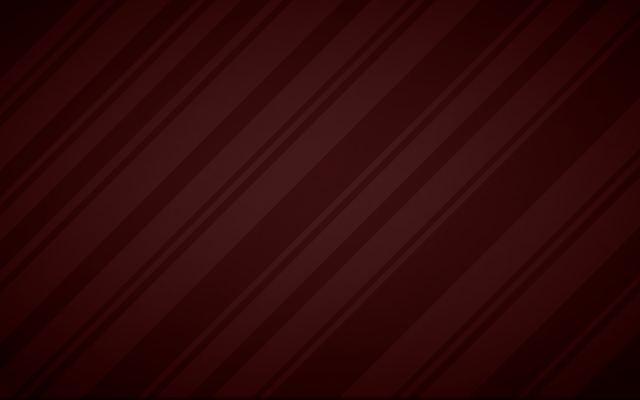
A WebGL 1 fragment shader for this background:

```glsl
precision mediump float;
// Deep red backdrop of diagonal ribbons, lit by a soft glow near the centre.
// Each ribbon is a light band cut by one or two thin grooves; a single tone
// value (glow + ribbons + faint weave) is finally mapped to a maroon ramp.
uniform vec2 u_resolution;

// Smooth-edged band covering from..to, softened by about one pixel.
float band(float s, float from, float to) {
    float soft = 1.0 / u_resolution.y;
    return smoothstep(from - soft, from + soft, s)
         * (1.0 - smoothstep(to - soft, to + soft, s));
}

// Light ribbon reaching left and right of a single groove.
float ribbon(float s, float groove, float left, float right) {
    float d = s - groove;
    return band(d, -left, -0.0125) + band(d, 0.0125, right);
}

// Light ribbon with two grooves and a thin light line between them.
float doubleRibbon(float s, float groove, float left, float right) {
    float d = s - groove;
    return band(d, -left, -0.033) + band(d, -0.0125, 0.008)
         + band(d, 0.0375, max(right, 0.0375)) * step(0.0375, right);
}

// Faint cloth texture from layered, rotated sines.
float weave(vec2 p) {
    float sum = 0.0;
    float amplitude = 0.5;
    for (int i = 0; i < 4; i++) {
        p = mat2(0.8, 0.6, -0.6, 0.8) * p * 1.7 + 1.3;
        sum += amplitude * sin(p.x + 1.5 * sin(p.y)) * sin(p.y + sin(p.x * 0.7));
        amplitude *= 0.7;
    }
    return sum;
}

void main() {
    vec2 uv = gl_FragCoord.xy / u_resolution;
    vec2 p = gl_FragCoord.xy / u_resolution.y;

    // Diagonal distance from the upper left corner, in canvas heights.
    float s = p.x + 1.0 - p.y;
    float stripes = doubleRibbon(s, 0.281, 0.083, 0.146)
                  + ribbon(s, 0.527, 0.033, 0.077)
                  + ribbon(s, 0.721, 0.044, 0.138)
                  + doubleRibbon(s, 1.054, 0.123, 0.148)
                  + ribbon(s, 1.371, 0.033, 0.092)
                  + doubleRibbon(s, 1.656, 0.133, 0.008)
                  + doubleRibbon(s, 2.004, 0.160, 0.162)
                  + ribbon(s, 2.317, 0.031, 0.110);

    // Elliptical glow that fades to nearly black corners.
    vec2 fromGlow = (uv - vec2(0.5, 0.54)) * 2.0;
    float tone = max(0.222 - 0.085 * dot(fromGlow, fromGlow), 0.065);
    tone += 0.042 * stripes + 0.003 * weave(p * 45.0);

    // Narrow shadow along the lower edge.
    tone *= mix(0.6, 1.0, smoothstep(0.003, 0.009, uv.y));

    // Dark tones stay pure red, brighter ones turn dusty.
    float dust = max(tone - 0.11, 0.0);
    gl_FragColor = vec4(tone, vec2(4.2 * dust * dust), 1.0);
}
```
